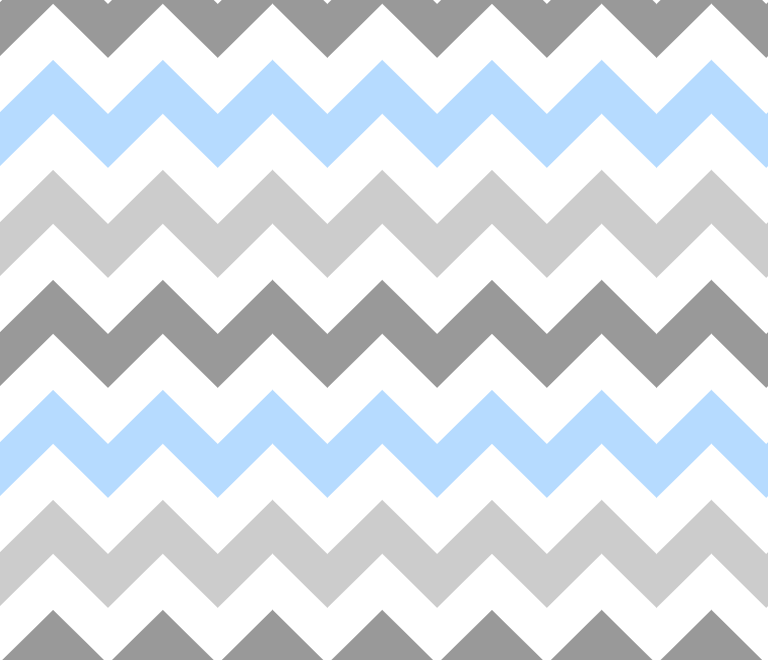
Write a Shadertoy shader that draws this pattern.

```glsl
// Seamless chevron stripes cycling through dark grey, pale blue and light grey on white.

const float ZIGZAGS = 7.0;       // peaks across the canvas
const float STRIPES = 6.0;       // stripes down the canvas, a multiple of 3
const float THICKNESS = 0.49;    // stripe height, in stripe spacings
const float AMPLITUDE = 0.492;   // peak to valley, in stripe spacings
const float PEAK_X = 0.484;      // first peak, in zigzag widths from the left
const float STRIPE_SHIFT = 0.456; // part of the first stripe above the top edge

const vec3 BACKGROUND = vec3(1.0);
const vec3 DARK_GREY  = vec3(0.6);
const vec3 PALE_BLUE  = vec3(0.714, 0.859, 1.0);
const vec3 LIGHT_GREY = vec3(0.8);

// Triangle wave: 0 at whole numbers, 1 halfway between them.
float triangleWave(float x) {
    return 2.0 * abs(fract(x + 0.5) - 0.5);
}

vec3 stripeColor(float index) {
    float slot = mod(index, 3.0);
    return slot < 0.5 ? DARK_GREY : slot < 1.5 ? PALE_BLUE : LIGHT_GREY;
}

void mainImage(out vec4 fragColor, in vec2 fragCoord) {
    vec2 uv = fragCoord / iResolution.xy;

    // Height below the first stripe's peak, bent into a zigzag.
    float zigzag = AMPLITUDE * triangleWave(uv.x * ZIGZAGS - PEAK_X);
    float height = (1.0 - uv.y) * STRIPES + STRIPE_SHIFT - zigzag;

    // Nearest stripe and signed distance to its edge.
    float centered = height - 0.5 * THICKNESS;
    float index = floor(centered + 0.5);
    float edge = abs(centered - index) - 0.5 * THICKNESS;

    // Slope of the bent height per pixel gives one-pixel smoothing.
    float pixel = length(vec2(2.0 * AMPLITUDE * ZIGZAGS, STRIPES) / iResolution.xy);
    float coverage = clamp(0.5 - edge / pixel, 0.0, 1.0);

    fragColor = vec4(mix(BACKGROUND, stripeColor(index), coverage), 1.0);
}
```
